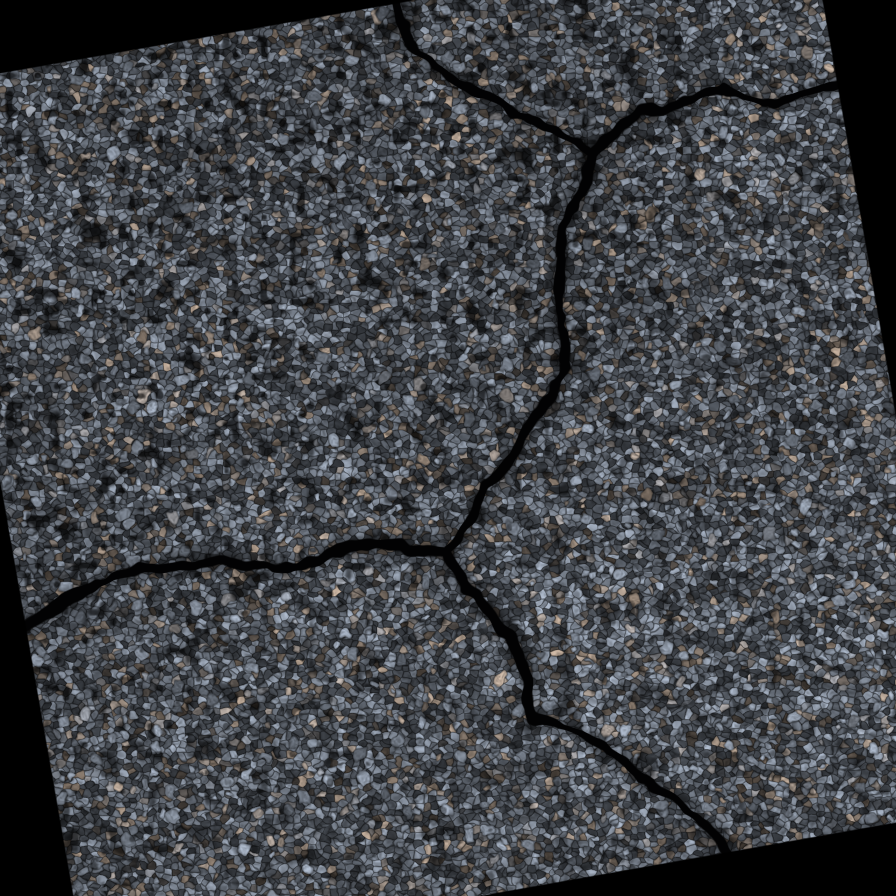
Reproduce this texture procedurally as a Shadertoy shader.

```glsl
const float SLAB_TILT = 0.1745;
const float SLAB_HALF = 0.4985;
const float GRAIN_FREQ = 125.0;
const float STONE_FREQ = 52.0;
const float STONE_SHARE = 0.36;
const float CRACK_HALF = 0.0054;
const vec3 GAP_COLOR = vec3(0.008, 0.008, 0.010);
const vec3 COOL_TINT = vec3(-0.022, 0.000, 0.032);
const vec3 WARM_TINT = vec3(0.045, 0.005, -0.030);

float hash(vec2 p) {
    return fract(sin(dot(p, vec2(127.1, 311.7))) * 43758.5453);
}

vec2 hash2(vec2 p) {
    return vec2(hash(p), hash(p + 57.3));
}

float noise(vec2 p) {
    vec2 i = floor(p), f = fract(p);
    f = f * f * (3.0 - 2.0 * f);
    return mix(mix(hash(i), hash(i + vec2(1, 0)), f.x),
               mix(hash(i + vec2(0, 1)), hash(i + vec2(1, 1)), f.x), f.y);
}

mat2 rotation(float a) {
    float c = cos(a), s = sin(a);
    return mat2(c, -s, s, c);
}

float segment(vec2 p, vec2 a, vec2 b) {
    vec2 pa = p - a, ba = b - a;
    return length(pa - ba * clamp(dot(pa, ba) / dot(ba, ba), 0.0, 1.0));
}

float branch(vec2 p, vec2 a, vec2 b, vec2 c, vec2 d, vec2 e) {
    return min(min(segment(p, a, b), segment(p, b, c)),
               min(segment(p, c, d), segment(p, d, e)));
}

// Distance to the jagged crack network
float crackDistance(vec2 p) {
    p += 0.014 * (vec2(noise(p * 24.0), noise(p * 24.0 + 31.0)) - 0.5);
    p += 0.006 * (vec2(noise(p * 85.0), noise(p * 85.0 + 17.0)) - 0.5);
    vec2 upper = vec2(0.658, 0.831), lower = vec2(0.499, 0.388);
    float d = branch(p, vec2(0.438, 1.010), vec2(0.456, 0.951), vec2(0.501, 0.915), vec2(0.586, 0.872), upper);
    d = min(d, branch(p, upper, vec2(0.716, 0.872), vec2(0.810, 0.900), vec2(0.853, 0.887), vec2(0.950, 0.909)));
    d = min(d, branch(p, upper, vec2(0.625, 0.720), vec2(0.635, 0.596), vec2(0.573, 0.486), lower));
    d = min(d, branch(p, lower, vec2(0.404, 0.391), vec2(0.299, 0.366), vec2(0.156, 0.368), vec2(0.020, 0.302)));
    return min(d, branch(p, lower, vec2(0.566, 0.290), vec2(0.599, 0.203), vec2(0.705, 0.150), vec2(0.825, 0.042)));
}

vec3 mineral(float tone, float h) {
    float warm = smoothstep(0.72, 0.98, h);
    return tone * (1.0 + 3.0 * mix(COOL_TINT, WARM_TINT, warm));
}

// Tightly packed small grains with dark joints
vec3 grains(vec2 p) {
    p *= GRAIN_FREQ * vec2(1.0, 1.15);
    p += 0.5 * (vec2(noise(p * 1.3), noise(p * 1.3 + 9.0)) - 0.5);
    vec2 cell = floor(p), nearest = cell;
    float f1 = 9.0, f2 = 9.0;
    for (int y = -1; y <= 1; y++)
    for (int x = -1; x <= 1; x++) {
        vec2 id = cell + vec2(x, y);
        float d = length(id + hash2(id) - p);
        if (d < f1) { f2 = f1; f1 = d; nearest = id; }
        else f2 = min(f2, d);
    }
    float tone = mix(0.19, 0.60, pow(hash(nearest + 3.7), 1.35));
    tone *= mix(0.50, 1.0, smoothstep(0.0, 0.3, f2 - f1));
    tone *= 0.82 + 0.36 * noise(p * 2.3);
    return mineral(tone, hash(nearest + 8.1));
}

// Scattered larger pale stones laid over the grains
vec3 addStones(vec3 col, vec2 p) {
    p *= STONE_FREQ;
    p += 0.25 * (vec2(noise(p * 3.0), noise(p * 3.0 + 5.0)) - 0.5);
    vec2 cell = floor(p);
    for (int y = -1; y <= 1; y++)
    for (int x = -1; x <= 1; x++) {
        vec2 id = cell + vec2(x, y);
        if (hash(id + 21.0) > STONE_SHARE) continue;
        float h = hash(id + 4.0);
        vec2 q = rotation(6.283 * h) * (p - id - hash2(id));
        q = abs(q * vec2(1.0, 1.35));
        float size = mix(0.17, 0.43, pow(hash(id + 6.0), 2.0));
        float d = size - pow(dot(q * q, q), 1.0 / 3.0);
        float tone = mix(0.34, 0.64, hash(id + 12.0)) * (0.85 + 0.3 * noise(p * 9.0));
        tone *= mix(0.72, 1.0, smoothstep(0.0, 0.14, d));
        col *= 1.0 - 0.3 * smoothstep(-0.12, 0.0, d);
        col = mix(col, mineral(tone, hash(id + 15.0)), smoothstep(-0.03, 0.05, d));
    }
    return col;
}

vec3 asphalt(vec2 p) {
    vec3 col = addStones(grains(p), p);
    float coarse = smoothstep(0.1, 0.9, p.y - p.x + 0.5);
    float pits = smoothstep(0.66, 0.88, noise(p * 95.0 + 40.0));
    col *= 1.0 - mix(0.35, 0.65, coarse) * pits;
    return col * (0.92 + 0.18 * noise(p * 6.0)) * mix(1.04, 0.98, coarse);
}

void mainImage(out vec4 fragColor, in vec2 fragCoord) {
    vec2 uv = fragCoord / iResolution.xy;
    float px = 1.0 / iResolution.y;

    // Supersampled surface
    vec3 col = vec3(0.0);
    for (int i = 0; i < 4; i++) {
        vec2 offset = vec2(i % 2, i / 2) * 0.5 - 0.25;
        col += 0.25 * asphalt((fragCoord + offset) / iResolution.xy);
    }

    // Cracks with a faint shadow
    float d = crackDistance(uv);
    float halfWidth = CRACK_HALF * (0.75 + 0.5 * noise(uv * 30.0 + 70.0));
    col *= mix(0.72, 1.0, smoothstep(0.0, 0.014, d - halfWidth));
    col = mix(GAP_COLOR, col, smoothstep(-px, px, d - halfWidth));

    // Tilted square slab on black
    vec2 q = abs(rotation(-SLAB_TILT) * (uv - 0.5));
    q = abs(rotation(SLAB_TILT) * (uv - 0.5));
    float edge = max(q.x, q.y) - SLAB_HALF;
    col *= 1.0 - smoothstep(-px, px, edge);
    fragColor = vec4(col, 1.0);
}
```
